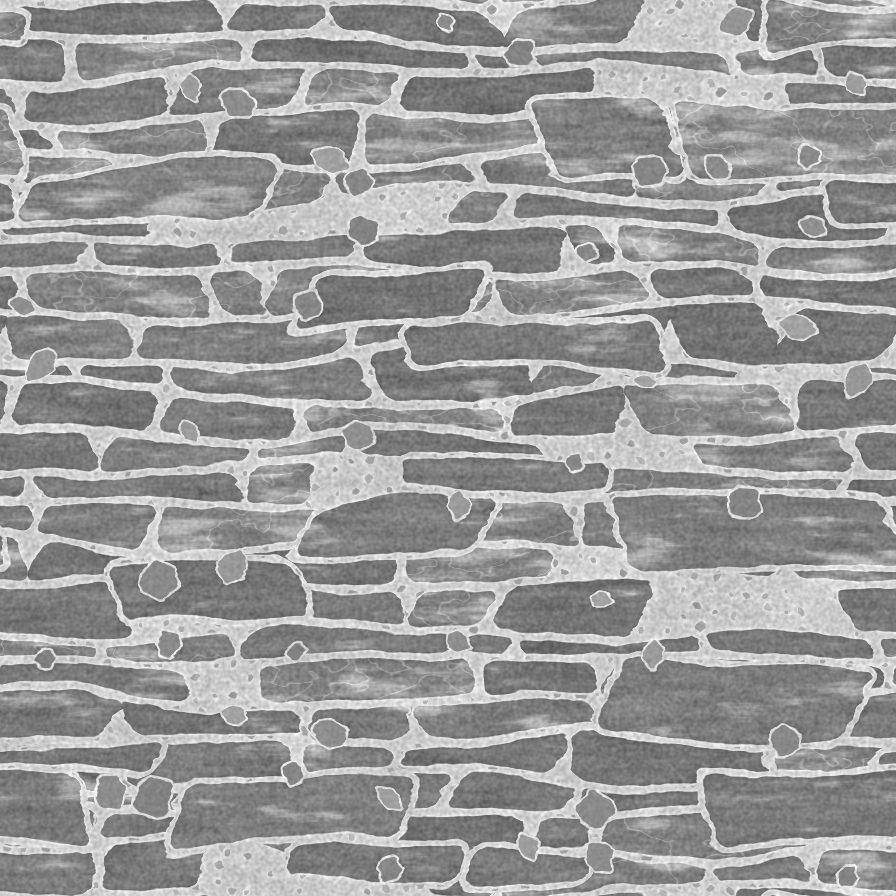
Reproduce this texture procedurally as a Shadertoy shader.

```glsl
// Dry grey wall of long flat stones bedded in pale mortar, tiling once over the canvas.
// Wandering courses hold jittered rounded boxes; taller blocks and pebbles are laid over
// them, and periodic gradient noise supplies ragged edges, streaks, grain and wear.

#define ROWS 23.0       // thin courses up the canvas
#define COLS 6.0        // stones along a course
#define BLOCK_ROWS 16.0 // courses of the taller blocks
#define GAP 0.0046      // half width of a joint
#define JITTER 0.75     // spread of stone lengths
#define WANDER 0.95     // drift of the bed lines, in courses
#define ROUGH 0.013     // raggedness of stone edges
#define STONE 0.49
#define WORN 0.66
#define MORTAR 0.78
#define RIM 0.92

vec2 hash2(vec2 p) {
    vec3 q = fract(p.xyx * vec3(0.1031, 0.1030, 0.0973));
    q += dot(q, q.yzx + 33.33);
    return fract((q.xx + q.yz) * q.zy);
}

float corner(vec2 cell, vec2 f, vec2 o, vec2 period) {
    return dot(hash2(mod(cell + o, period) + 7.0) * 2.0 - 1.0, f - o);
}

// Gradient noise repeating after a whole number of cells
float gnoise(vec2 p, vec2 period) {
    vec2 i = floor(p), f = p - i, u = f * f * f * (f * (f * 6.0 - 15.0) + 10.0);
    vec2 e = vec2(0.0, 1.0);
    return mix(mix(corner(i, f, e.xx, period), corner(i, f, e.yx, period), u.x),
               mix(corner(i, f, e.xy, period), corner(i, f, e.yy, period), u.x), u.y);
}

float fbm(vec2 uv, vec2 freq) {
    float sum = 0.0, amp = 0.6;
    for (int k = 0; k < 4; k++) {
        sum += amp * gnoise(uv * freq, freq);
        freq *= 2.0;
        amp *= 0.55;
    }
    return sum;
}

// Height of the bed line below course r
float bed(float r, float x, float rows, float seed) {
    vec2 q = vec2(x * 4.0, mod(r, rows) * 2.0 + 0.5 + seed);
    return (r + WANDER * gnoise(q, vec2(4.0, 1000.0))) / rows;
}

// Nearest stone of a coursed layer: distance, random id
vec2 stones(vec2 p, float cols, float rows, float keep, float seed) {
    vec2 best = vec2(1.0, 0.0);
    for (float j = -1.0; j <= 1.0; j++) {
        float r = floor(p.y * rows) + j, row = mod(r, rows);
        float low = bed(r, p.x, rows, seed), high = bed(r + 1.0, p.x, rows, seed);
        float x = p.x * cols + 7.0 * hash2(vec2(row, seed + 3.0)).x;
        for (float i = -1.0; i <= 1.0; i++) {
            float c = floor(x) + i;
            vec2 cell = vec2(mod(c, cols), row) + seed;
            vec2 h = hash2(cell), trait = hash2(cell + 31.7);
            float next = hash2(vec2(mod(c + 1.0, cols), row) + seed).x;
            float left = c + JITTER * (h.x - 0.5);
            float right = c + 1.0 + JITTER * (next - 0.5);
            vec2 size = vec2((right - left) / cols, high - low) * 0.5 - GAP * vec2(1.3, 1.0);
            if (trait.x > keep || size.y < 0.0025) continue;
            vec2 q = vec2((x - 0.5 * (left + right)) / cols, p.y - 0.5 * (low + high));
            q.x += q.y * (h.y - 0.5) * 1.4;
            float radius = min(size.y * 0.75, 0.012);
            vec2 b = abs(q) - size + radius;
            float d = length(max(b, 0.0)) + min(max(b.x, b.y), 0.0) - radius;
            if (d < best.x) best = vec2(d, trait.y);
        }
    }
    return best;
}

// Nearest faceted pebble on an n by n grid: distance, random id
vec2 pebbles(vec2 p, float n, float keep, float seed) {
    vec2 best = vec2(1.0, 0.0);
    for (float j = -1.0; j <= 1.0; j++)
    for (float i = -1.0; i <= 1.0; i++) {
        vec2 c = floor(p * n) + vec2(i, j), cell = mod(c, n) + seed;
        vec2 trait = hash2(cell + 17.3);
        if (trait.x > keep) continue;
        vec2 q = p * n - c - 0.2 - 0.6 * hash2(cell);
        float turn = 6.283 * trait.y, radius = mix(0.13, 0.3, trait.x / keep);
        q = mat2(cos(turn), -sin(turn), sin(turn), cos(turn)) * q * vec2(1.0, 1.0 + 0.6 * trait.y);
        float d = max(length(q) - radius, dot(abs(q), vec2(0.8, 0.6)) - 0.87 * radius) / n;
        if (d < best.x) best = vec2(d, trait.y);
    }
    return best;
}

void mainImage(out vec4 fragColor, in vec2 fragCoord) {
    vec2 uv = fragCoord / iResolution.xy;
    float aa = 0.8 / min(iResolution.x, iResolution.y);
    float ragged = fbm(uv, vec2(22.0, 44.0));
    vec2 p = uv + ROUGH * vec2(ragged, 0.7 * fbm(uv.yx, vec2(26.0, 14.0)));

    // Layers: thin stones, then blocks and large pebbles cut into them, grit in the joints
    vec2 thin = stones(p, COLS, ROWS, 0.9, 0.0);
    vec2 block = stones(p, 5.0, BLOCK_ROWS, 0.22, 60.0);
    vec2 cobble = pebbles(p, 13.0, 0.3, 120.0);
    vec2 grit = pebbles(p, 52.0, 0.65, 180.0);
    vec2 wall = block.x < GAP ? vec2(max(block.x, min(thin.x, GAP - block.x)), block.y) : thin;
    wall = block.x < GAP ? block : vec2(max(thin.x, 1.6 * GAP - block.x), thin.y);
    wall.x = max(wall.x + ROUGH * 0.25 * ragged, 0.6 * GAP - cobble.x);
    grit.x = max(grit.x, 0.0025 - min(wall.x, cobble.x));

    // Surface noise
    float streak = fbm(uv, vec2(12.0, 70.0));
    float blotch = fbm(uv, vec2(8.0, 20.0));
    float grain = gnoise(uv * 230.0, vec2(230.0)) + 0.7 * gnoise(uv * 110.0, vec2(110.0));

    // Mortar brightens beside every edge
    float edge = min(min(wall.x, cobble.x), grit.x + 0.001);
    float shade = mix(MORTAR, RIM, exp(-max(edge, 0.0) / 0.003)) + 0.15 * grain + 0.12 * blotch;
    shade = mix(shade, 0.66 + 0.12 * (grit.y - 0.5) + 0.08 * grain, smoothstep(aa, -aa, grit.x));

    // Stone faces with flaked patches, pale cracks and a darker margin
    float worn = smoothstep(0.08, 0.36, blotch + 0.4 * streak + 0.35 * (wall.y - 0.5));
    float crack = smoothstep(0.022, 0.0, abs(fbm(uv + wall.y, vec2(9.0, 16.0)))) * step(0.7, wall.y);
    float face = mix(STONE + 0.07 * (wall.y - 0.5), WORN, worn) + 0.12 * crack;
    face += 0.16 * streak * (1.0 + worn) + 0.11 * grain - 0.05 * exp(min(wall.x, 0.0) / 0.003);
    shade = mix(shade, face, smoothstep(aa, -aa, wall.x));

    float cobbleFace = 0.5 + 0.14 * cobble.y + 0.07 * grain;
    shade = mix(shade, cobbleFace, smoothstep(aa, -aa, cobble.x));
    fragColor = vec4(vec3(clamp(shade, 0.0, 1.0)), 1.0);
}
```
